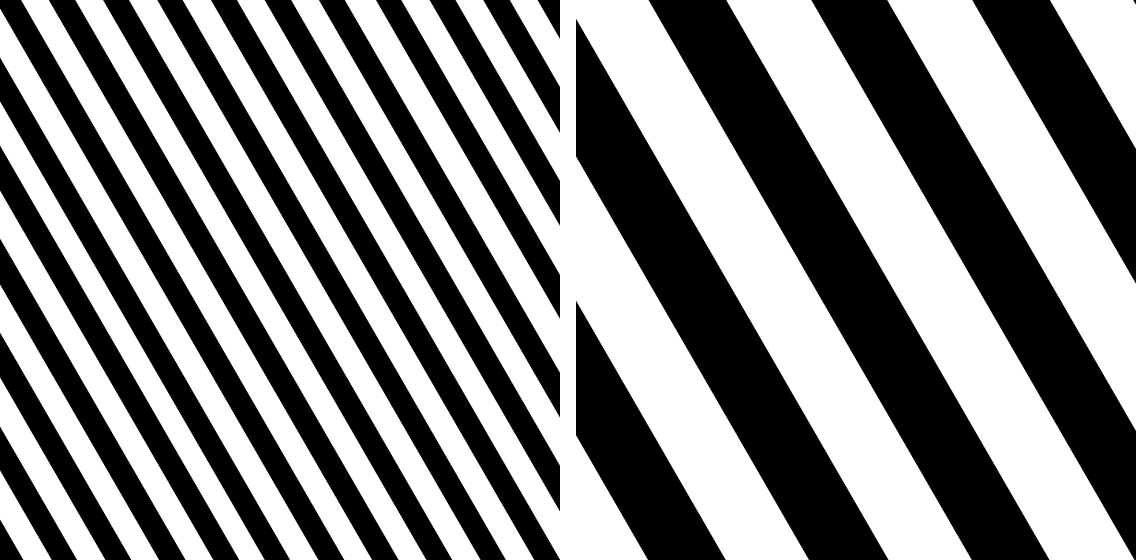
Left: the whole. Right: its middle third, enlarged.
Write a WebGL 2 fragment shader that draws this pattern.

```glsl
#version 300 es
precision highp float;
// Black diagonal stripes on white, leaning 60 degrees, with slightly uneven spacing and width.

uniform vec2 u_resolution;
out vec4 fragColor;

// Signed distance to the nearest stripe edge in stripe periods, negative inside.
float stripeDistance(float across) {
    float index = floor(across + 0.5);
    float drift = abs(index - 7.5) < 4.0 ? -0.047 : 0.005;
    float halfWidth = 0.240 - 0.0055 * cos(index * 1.5708);
    return abs(across - index - drift) - halfWidth;
}

void main() {
    vec2 uv = gl_FragCoord.xy / u_resolution;

    // Slide each point along its stripe to the top edge, then count periods.
    float period = 0.09635;
    float topX = uv.x - (1.0 - uv.y) / sqrt(3.0);
    float across = topX / period + 4.803;

    // One pixel measured in stripe periods, for edge smoothing.
    float pixel = length(vec2(1.0, 1.0 / sqrt(3.0)) / u_resolution) / period;
    float white = clamp(stripeDistance(across) / pixel + 0.5, 0.0, 1.0);
    fragColor = vec4(vec3(white), 1.0);
}
```
